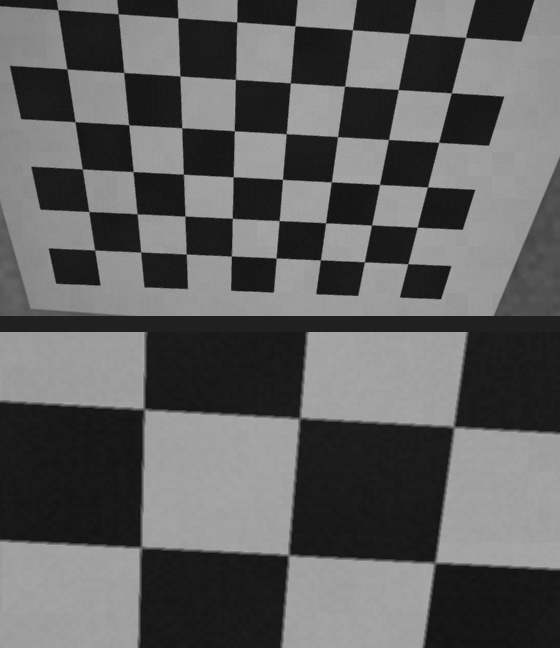
Top, the full canvas; bottom, a detail of the centre.
Give the GLSL for this pattern, as a Shadertoy shader.

```glsl
// A printed checkerboard of 9 columns by 7 rows on a grey sheet, seen at a slant.
// A homography maps the canvas to board cells; ink is averaged over a small blur,
// then uneven light, faint blocky patches and grain are added.

const vec2 BOARD_CELLS = vec2(9.0, 7.0);
const float CORNER_ROWS = 6.0;      // rows spanned by the four reference corners
const float LENS_BLUR = 0.0045;     // in canvas heights
const int TAPS = 4;

float hash(vec2 p) {
    return fract(sin(dot(p, vec2(127.1, 311.7))) * 43758.5453);
}

float valueNoise(vec2 p) {
    vec2 i = floor(p), f = fract(p);
    f = f * f * (3.0 - 2.0 * f);
    return mix(mix(hash(i), hash(i + vec2(1, 0)), f.x),
               mix(hash(i + vec2(0, 1)), hash(i + vec2(1, 1)), f.x), f.y);
}

float cross2(vec2 a, vec2 b) {
    return a.x * b.y - a.y * b.x;
}

// Projective map from the unit square to the quad a, b, c, d (counterclockwise)
mat3 squareToQuad(vec2 a, vec2 b, vec2 c, vec2 d) {
    vec2 e1 = b - c, e2 = d - c, s = a - b + c - d;
    float det = cross2(e1, e2);
    float g = cross2(s, e2) / det;
    float h = cross2(e1, s) / det;
    return mat3(vec3(b - a + g * b, g), vec3(d - a + h * d, h), vec3(a, 1.0));
}

// 1 on an inked cell, 0 elsewhere
float checkerInk(vec2 cellPos) {
    vec2 cell = floor(cellPos);
    vec2 inside = step(vec2(0.0), cell) * step(cell, BOARD_CELLS - 1.0);
    return inside.x * inside.y * (1.0 - mod(cell.x + cell.y, 2.0));
}

float blurredInk(vec2 p, mat3 toBoard, float width) {
    float sum = 0.0;
    for (int j = 0; j < TAPS; j++)
        for (int i = 0; i < TAPS; i++) {
            vec2 offset = (vec2(i, j) + 0.5) / float(TAPS) - 0.5;
            vec3 q = toBoard * vec3(p + offset * width, 1.0);
            sum += checkerInk(q.xy / q.z * vec2(BOARD_CELLS.x, CORNER_ROWS));
        }
    return sum / float(TAPS * TAPS);
}

// Signed distance to the line a-b, positive on its left
float leftOf(vec2 p, vec2 a, vec2 b) {
    return cross2(normalize(b - a), p - a);
}

float sheetDistance(vec2 p) {
    vec2 corner = vec2(0.097, 0.023);
    float left = leftOf(p, vec2(0.0, 0.363), corner);
    float bottom = leftOf(p, corner, vec2(0.42, 0.0));
    float right = leftOf(p, vec2(1.5625, 0.0), vec2(1.778, 0.519));
    return min(min(left, bottom), right);
}

// Faint square patches at two sizes, centred on zero
float patches(vec2 p) {
    return 0.6 * hash(floor(p * 13.5)) + 0.4 * hash(floor(p * 27.0) + 40.0) - 0.5;
}

void mainImage(out vec4 fragColor, in vec2 fragCoord) {
    vec2 p = fragCoord / iResolution.y;
    float pixel = 1.0 / iResolution.y;

    // Board placement
    mat3 toBoard = inverse(squareToQuad(vec2(0.178, 0.102), vec2(1.396, 0.053),
                                        vec2(1.650, 0.868), vec2(-0.009, 0.981)));
    float ink = blurredInk(p, toBoard, max(LENS_BLUR, 1.5 * pixel));

    // Lit paper and ink
    vec2 fromLight = p - vec2(1.05, 0.5);
    float paper = 0.635 - 0.09 * dot(fromLight, fromLight) + 0.028 * patches(p);
    float black = 0.098 + 0.025 * (valueNoise(p * 9.0) - 0.5);
    float shade = mix(paper, black, ink);

    // Table around the sheet, with a soft darkening at the edge
    float edge = sheetDistance(p);
    float table = mix(0.37, 0.31, smoothstep(0.3, 1.5, p.x));
    table += 0.06 * (valueNoise(p * 38.0) - 0.5);
    table -= 0.03 * exp(-abs(edge) * 60.0);
    float soft = max(0.004, pixel);
    shade = mix(table, shade, smoothstep(-soft, soft, edge));

    // Sensor grain
    shade += 0.022 * (valueNoise(p * 230.0) - 0.5);
    fragColor = vec4(vec3(shade), 1.0);
}
```
